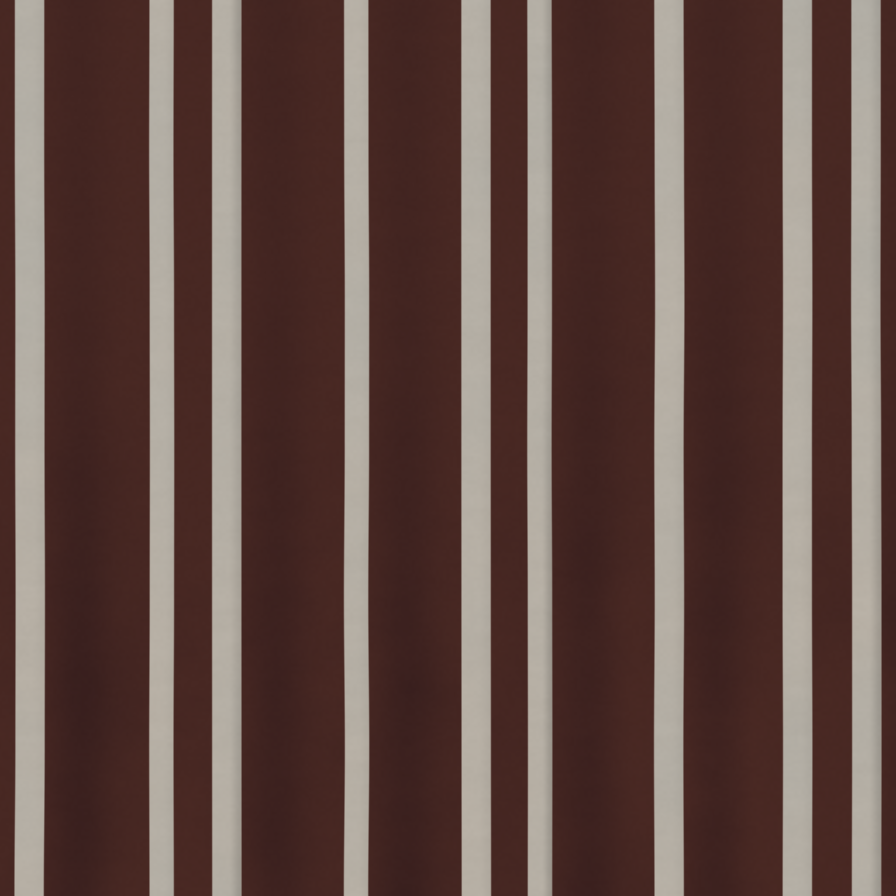
Give the GLSL for this pattern, as a WebGL 2 fragment shader.

```glsl
#version 300 es
precision highp float;
// Uneven pale vertical stripes on dark brown cloth, with soft folds and faint wear.

uniform vec2 u_resolution;
out vec4 outColor;

const vec3 BROWN_LIT = vec3(0.284, 0.157, 0.136);
const vec3 BROWN_FOLD = vec3(0.232, 0.128, 0.120);
const vec3 PALE_COOL = vec3(0.705, 0.692, 0.658);
const vec3 PALE_WARM = vec3(0.712, 0.683, 0.640);

// Three stripes per repeat: centre, pitch, and shift on odd repeats.
const int REPEATS = 3;
const vec3 CENTRES = vec3(0.0332, 0.1803, 0.2533);
const vec3 PITCH = vec3(0.3568, 0.3548, 0.3568);
const vec3 ODD_SHIFT = vec3(0.0078, -0.0039, -0.0078);
const float WIDE_HALF = 0.0164;
const float SLIM_HALF = 0.0136;

float hash(vec2 p) {
    p = fract(p * vec2(0.1031, 0.1137));
    p += dot(p, p.yx + 33.33);
    return fract((p.x + p.y) * p.x * 17.0);
}

float noise(vec2 p) {
    vec2 cell = floor(p);
    vec2 f = fract(p);
    f = f * f * (3.0 - 2.0 * f);
    float low = mix(hash(cell), hash(cell + vec2(1.0, 0.0)), f.x);
    float high = mix(hash(cell + vec2(0.0, 1.0)), hash(cell + 1.0), f.x);
    return mix(low, high, f.y);
}

float fbm(vec2 p) {
    float sum = 0.0;
    float amplitude = 0.5;
    for (int i = 0; i < 4; i++) {
        sum += amplitude * noise(p);
        p = p * 2.03 + 17.1;
        amplitude *= 0.5;
    }
    return sum / 0.9375;
}

vec3 stripeCentres(float repeat) {
    return CENTRES + PITCH * repeat + ODD_SHIFT * mod(repeat, 2.0);
}

vec3 stripeHalfWidths(float repeat) {
    float outer = mix(WIDE_HALF, SLIM_HALF, mod(repeat, 2.0));
    float inner = mix(SLIM_HALF, WIDE_HALF, step(0.5, repeat));
    return vec3(outer, inner, outer);
}

float bell(float x, float width) {
    return exp(-x * x / (width * width));
}

void main() {
    vec2 uv = gl_FragCoord.xy / u_resolution;
    float softness = max(0.0012, 0.7 / u_resolution.x);

    // Stripe coverage, shaded right edges, and the fold in each wide band.
    float stripe = 0.0;
    float edgeShade = 0.0;
    float fold = 0.0;
    for (int r = 0; r < REPEATS; r++) {
        float repeat = float(r);
        vec3 centres = stripeCentres(repeat);
        vec3 halves = stripeHalfWidths(repeat);
        for (int s = 0; s < 3; s++) {
            float wobble = 0.0014 * (noise(vec2(uv.y * 6.0, repeat * 5.0 + float(s))) - 0.5);
            float offset = uv.x - centres[s] - wobble;
            float cover = 1.0 - smoothstep(-softness, softness, abs(offset) - halves[s]);
            float rightSide = smoothstep(0.1, 1.0, offset / halves[s]);
            stripe = max(stripe, cover);
            edgeShade += cover * rightSide * (s == 2 ? 1.0 : 0.25);
            fold += s == 1 ? 0.0 : bell(offset - 0.055, 0.035);
        }
    }

    // Broad stains gather low; fine streaks suggest a weave.
    float stain = fbm(uv * vec2(7.0, 6.0) + 3.0);
    float streak = fbm(uv * vec2(18.0, 70.0));
    float grain = noise(uv * 260.0) - 0.5;
    float low = 1.0 - smoothstep(0.2, 0.8, uv.y);

    // Brown ground.
    float dark = fold * mix(0.45, 0.85, low) + low * 0.9 * (stain - 0.42);
    dark += 0.18 * (streak - 0.5) + 0.12 * (stain - 0.5);
    vec3 ground = mix(BROWN_LIT, BROWN_FOLD, clamp(dark, 0.0, 1.15));
    ground += 0.006 * grain;

    // Pale stripes.
    float warmth = clamp(0.5 + 1.3 * (stain - 0.5) + 0.25 * low, 0.0, 1.0);
    vec3 pale = mix(PALE_COOL, PALE_WARM, warmth);
    float shadeWear = 0.6 + 0.8 * (noise(vec2(uv.x * 4.0, uv.y * 3.0)) - 0.5);
    pale *= 1.0 - 0.17 * edgeShade * shadeWear;
    pale += 0.03 * (stain - 0.5) + 0.02 * (streak - 0.5) + 0.008 * grain;

    outColor = vec4(mix(ground, pale, stripe), 1.0);
}
```
